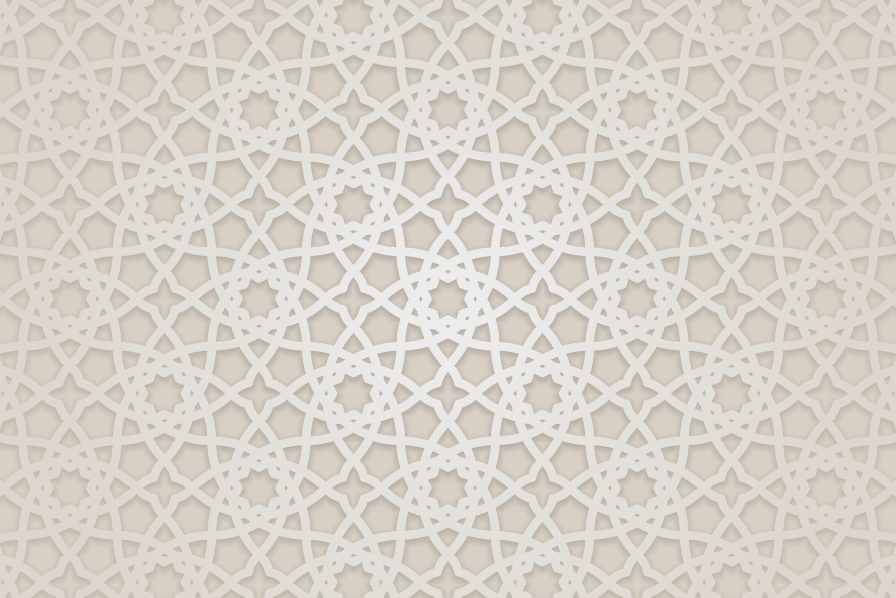
Write a WebGL 1 fragment shader that draws this pattern.

```glsl
precision highp float;
// Pale raised lattice of eight-fold rosettes and quatrefoils over a beige ground.

uniform vec2 u_resolution;

const float PI = 3.14159265;
const float CELL = 0.1055;       // rosette to quatrefoil spacing, in canvas widths
const float HALF_WIDTH = 0.046;  // half a strand, in cells
const float TIP = 0.70711;       // radius where rosette strands cross at the rim

float cross2(vec2 a, vec2 b) {
  return a.x * b.y - a.y * b.x;
}

float segmentDistance(vec2 p, vec2 a, vec2 b) {
  vec2 along = b - a;
  float t = clamp(dot(p - a, along) / dot(along, along), 0.0, 1.0);
  return length(p - a - along * t);
}

// Distance to the short counterclockwise arc from a to b.
float arcDistance(vec2 p, vec2 a, vec2 b, float radius) {
  vec2 halfChord = 0.5 * (b - a);
  float h = length(halfChord);
  vec2 normal = vec2(-halfChord.y, halfChord.x) / h;
  vec2 center = a + halfChord + normal * sqrt(radius * radius - h * h);
  vec2 q = p - center;
  if (cross2(a - center, q) > 0.0 && cross2(q, b - center) > 0.0) {
    return abs(length(q) - radius);
  }
  return min(length(p - a), length(p - b));
}

// One strand: a bowed arc from the rim, then a short edge of the inner star.
float strandDistance(vec2 p) {
  vec2 rim = vec2(TIP, 0.0);
  vec2 starPoint = vec2(0.116, 0.28);
  vec2 starNotch = vec2(0.0, 0.218);
  return min(arcDistance(p, rim, starPoint, 0.971),
             segmentDistance(p, starPoint, starNotch));
}

// Mirrored sectors unfold into the four places where a strand can pass.
float rosetteDistance(vec2 p) {
  float radius = length(p);
  float angle = atan(p.y, p.x + 1e-5);
  angle = min(angle, PI / 4.0 - angle);
  float d = 10.0;
  for (int i = 0; i < 4; i++) {
    float k = float(i);
    float side = 1.0 - 2.0 * mod(k, 2.0);
    float a = floor((k + 1.0) * 0.5) * PI / 4.0 + side * angle;
    d = min(d, strandDistance(radius * vec2(cos(a), sin(a))));
  }
  return d;
}

float quatrefoilDistance(vec2 p) {
  return arcDistance(p, vec2(1.0 - TIP, 0.0), vec2(0.111), 0.32);
}

// Fold the plane to one triangle: rosette at the origin, quatrefoil at (1, 0).
float latticeDistance(vec2 p) {
  vec2 q = abs(mod(p + 1.0, 2.0) - 1.0);
  if (q.x + q.y > 1.0) q = 1.0 - q;
  if (q.y > q.x) q = q.yx;
  float d = min(rosetteDistance(q), quatrefoilDistance(vec2(1.0 - q.x, q.y)));
  return d - HALF_WIDTH;
}

// Strands fade from white through ivory to a faint blush.
vec3 strandColor(float radius) {
  vec3 white = vec3(0.925, 0.925, 0.925);
  vec3 ivory = vec3(0.885, 0.877, 0.855);
  vec3 blush = vec3(0.868, 0.838, 0.808);
  vec3 color = mix(white, ivory, smoothstep(0.03, 0.29, radius));
  return mix(color, blush, smoothstep(0.27, 0.50, radius));
}

void main() {
  vec2 canvas = (gl_FragCoord.xy - 0.5 * u_resolution) / u_resolution.x;
  vec2 p = canvas / CELL;
  float pixel = 1.0 / (u_resolution.x * CELL);
  float radius = length(canvas);

  // Ground, with a soft shadow cast downward by the lattice.
  vec3 ground = mix(vec3(0.846, 0.815, 0.774), vec3(0.848, 0.814, 0.773),
                    smoothstep(0.2, 0.55, radius));
  float castDistance = latticeDistance(p + vec2(0.0, 0.028));
  float shadow = 1.0 - smoothstep(-0.035, 0.085, castDistance);
  float strength = mix(0.15, 0.10, smoothstep(0.15, 0.55, radius));
  vec3 color = ground * (1.0 - strength * shadow * vec3(0.94, 1.0, 1.08));

  // Raised strands.
  float d = latticeDistance(p);
  float cover = 1.0 - smoothstep(-0.6 * pixel, 0.6 * pixel, d);
  color = mix(color, strandColor(radius), cover);

  gl_FragColor = vec4(color, 1.0);
}
```
